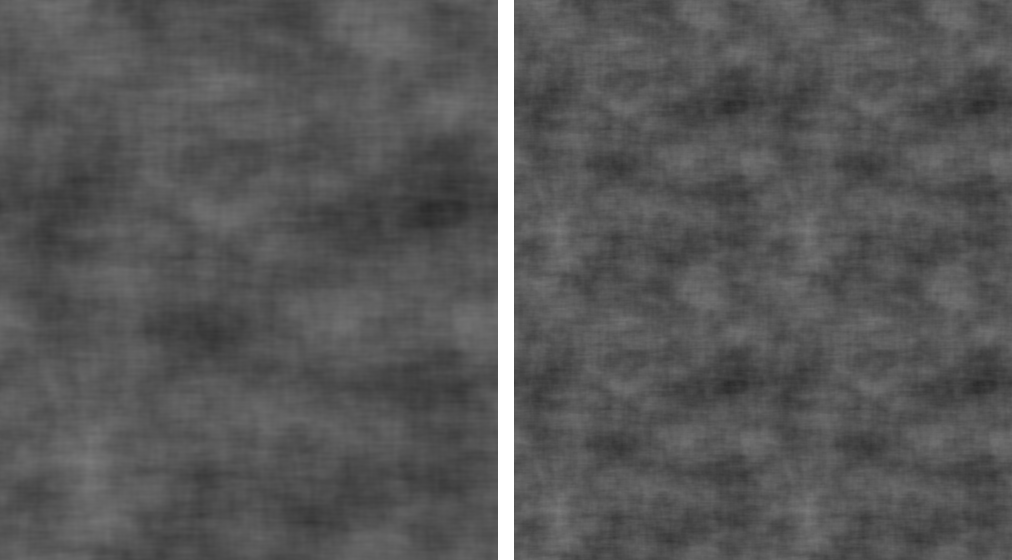
Left: one tile. Right: repeated 2 by 2.
This texture is drawn by a Shadertoy shader. Its source:

```glsl
// Seamless soft charcoal clouds with a faint horizontal and vertical weave.

const float TAU = 6.2831853;
const vec3 MID_GREY = vec3(0.331);
const float CONTRAST = 0.147;

// Integer hash of a lattice cell, giving a value in 0..1
float hash(ivec2 cell, int seed) {
    uint h = uint(cell.x) * 374761393u + uint(cell.y) * 668265263u + uint(seed) * 974711u;
    h = (h ^ (h >> 13)) * 1274126177u;
    h = (h ^ (h >> 16)) * 2246822519u;
    h ^= h >> 15;
    return float(h & 65535u) / 65536.0;
}

// Slope contribution of one lattice corner, wrapped to the period
float corner(ivec2 cell, ivec2 period, vec2 offset, int seed) {
    ivec2 wrapped = (cell % period + period) % period;
    float angle = TAU * hash(wrapped, seed);
    return dot(vec2(cos(angle), sin(angle)), offset);
}

// Gradient noise with a whole number of cells across the canvas
float wrapNoise(vec2 uv, ivec2 period, int seed) {
    vec2 shift = vec2(hash(ivec2(7, 3), seed), hash(ivec2(2, 9), seed));
    vec2 p = uv * vec2(period) + shift;
    ivec2 cell = ivec2(floor(p));
    vec2 f = fract(p);
    vec2 s = f * f * f * (f * (f * 6.0 - 15.0) + 10.0);
    float a = corner(cell, period, f, seed);
    float b = corner(cell + ivec2(1, 0), period, f - vec2(1, 0), seed);
    float c = corner(cell + ivec2(0, 1), period, f - vec2(0, 1), seed);
    float d = corner(cell + ivec2(1, 1), period, f - vec2(1, 1), seed);
    return mix(mix(a, b, s.x), mix(c, d, s.x), s.y);
}

// Sum of octaves, each twice as fine and weaker by gain
float wrapFbm(vec2 uv, ivec2 period, int octaves, float gain, int seed) {
    float sum = 0.0;
    float amplitude = 1.0;
    for (int i = 0; i < octaves; i++) {
        sum += amplitude * wrapNoise(uv, period, seed + i);
        amplitude *= gain;
        period *= 2;
    }
    return sum;
}

void mainImage(out vec4 fragColor, in vec2 fragCoord) {
    vec2 uv = fragCoord / iResolution.xy;

    // Broad clouds, overlaid with smaller blotches
    float clouds = wrapFbm(uv, ivec2(3, 4), 5, 0.58, 11);
    float blotches = wrapFbm(uv, ivec2(5, 8), 5, 0.58, 71);

    // Brushed streaks along both axes, thinner along the horizontal
    float across = wrapFbm(uv, ivec2(5, 44), 3, 0.75, 31);
    float upright = wrapFbm(uv, ivec2(28, 6), 3, 0.65, 51);

    float tone = 0.8 * clouds + 0.6 * blotches + 0.2 * across + 0.17 * upright;
    fragColor = vec4(MID_GREY + CONTRAST * tone, 1.0);
}
```
